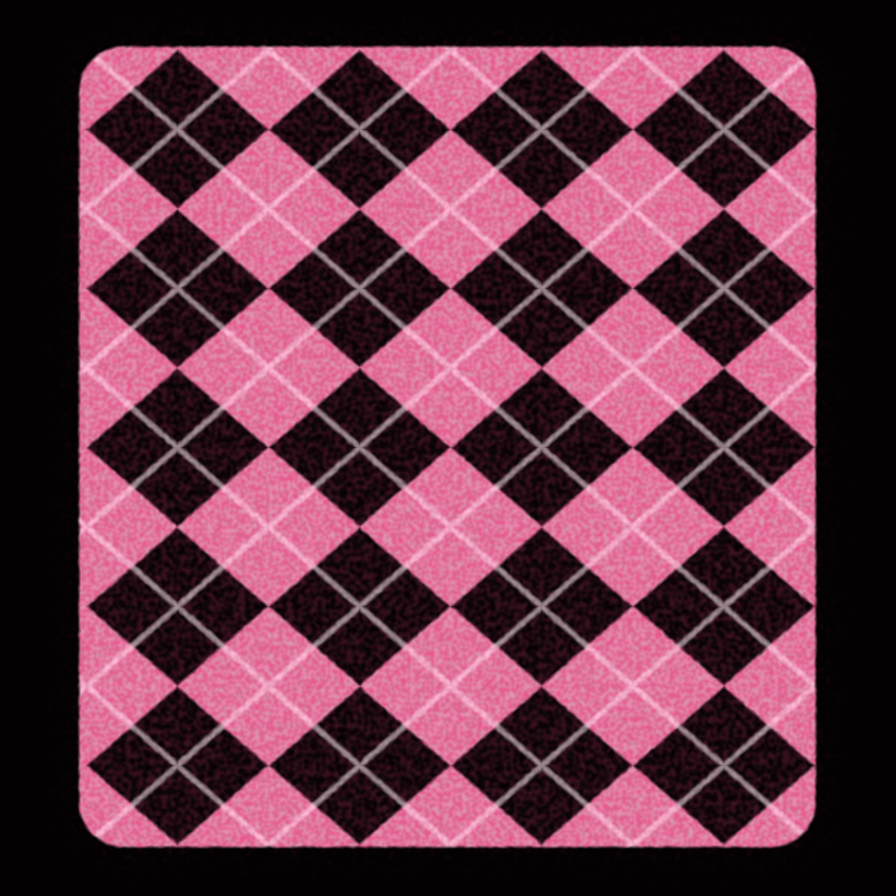
Give the GLSL for this pattern, as a WebGL 1 fragment shader.

```glsl
precision highp float;

uniform vec2 u_resolution;

const vec2 GRID_COUNT = vec2(4.0, 5.0);
const vec2 GRID_ORIGIN = vec2(0.0964, 0.0568);
const vec2 CELL_SIZE = vec2(0.2033, 0.1775);
const vec2 PANEL_CENTER = vec2(0.4993, 0.5013);
const vec2 PANEL_HALF = vec2(0.411, 0.4466);
const float CORNER_RADIUS = 0.05;
const float LINE_HALF_WIDTH = 0.0032;

const vec3 BACKDROP = vec3(0.010, 0.004, 0.006);
const vec3 PINK_DEEP = vec3(0.88, 0.39, 0.57);
const vec3 PINK_PALE = vec3(0.89, 0.55, 0.68);
const vec3 DARK_LOW = vec3(0.045, 0.015, 0.025);
const vec3 DARK_HIGH = vec3(0.21, 0.06, 0.115);
const vec3 LINE_ON_DARK = vec3(0.66, 0.58, 0.61);
const vec3 LINE_ON_PINK = vec3(0.96, 0.69, 0.80);

vec2 randomGradient(vec2 cell) {
    vec3 h = fract(cell.xyx * vec3(0.1031, 0.1030, 0.0973));
    h += dot(h, h.yzx + 33.33);
    float angle = 6.2832 * fract((h.x + h.y) * h.z);
    return vec2(cos(angle), sin(angle));
}

float gradientNoise(vec2 p) {
    vec2 i = floor(p);
    vec2 f = p - i;
    vec2 w = f * f * f * (f * (f * 6.0 - 15.0) + 10.0);
    vec2 e = vec2(1.0, 0.0);
    float a = dot(randomGradient(i), f);
    float b = dot(randomGradient(i + e), f - e);
    float c = dot(randomGradient(i + e.yx), f - e.yx);
    float d = dot(randomGradient(i + e.xx), f - e.xx);
    return mix(mix(a, b, w.x), mix(c, d, w.x), w.y);
}

// Fine speckle with a little coarser mottling
float grain(vec2 p, float frequency) {
    return gradientNoise(p * frequency) + 0.5 * gradientNoise(p * frequency * 0.47 + 19.7);
}

float roundedBoxDistance(vec2 p, vec2 halfSize, float radius) {
    vec2 q = abs(p) - halfSize + radius;
    return length(max(q, 0.0)) + min(max(q.x, q.y), 0.0) - radius;
}

// Nearest diamond of a finite grid, p in cells
float diamondDistance(vec2 p, vec2 count, vec2 size) {
    vec2 cell = clamp(floor(p), vec2(0.0), count - 1.0);
    vec2 offset = abs(p - cell - 0.5);
    return (offset.x + offset.y - 0.5) / length(1.0 / size);
}

// Nearest diagonal through the cell centres, p in cells
float diagonalDistance(vec2 p, vec2 size) {
    vec2 diagonals = vec2(p.x + p.y, p.x - p.y);
    vec2 nearest = abs(fract(diagonals + 0.5) - 0.5);
    return min(nearest.x, nearest.y) / length(1.0 / size);
}

float coverage(float dist, float softness) {
    return 1.0 - smoothstep(-softness, softness, dist);
}

void main() {
    float side = min(u_resolution.x, u_resolution.y);
    vec2 uv = (gl_FragCoord.xy - 0.5 * u_resolution) / side + 0.5;
    float softness = max(0.0026, 0.75 / side);

    // Slightly ragged edges
    vec2 wobble = vec2(gradientNoise(uv * 130.0), gradientNoise(uv * 130.0 + 41.3));
    vec2 p = uv + 0.0012 * wobble;
    vec2 gridPos = (p - GRID_ORIGIN) / CELL_SIZE;

    // Speckled fills
    float speckle = grain(uv, 190.0);
    float tint = grain(uv + 3.7, 150.0);
    vec3 pink = mix(PINK_DEEP, PINK_PALE, clamp(0.42 + 1.1 * speckle, 0.0, 1.0));
    pink += tint * vec3(0.05, -0.07, -0.02);
    vec3 dark = mix(DARK_LOW, DARK_HIGH, clamp(0.4 + 1.2 * tint, 0.0, 1.0));
    dark += 0.03 * speckle;

    // Diamonds and crossing lines
    float diamond = coverage(diamondDistance(gridPos, GRID_COUNT, CELL_SIZE) + 0.0006, softness);
    float line = coverage(diagonalDistance(gridPos, CELL_SIZE) - LINE_HALF_WIDTH, softness);
    vec3 lineColor = mix(LINE_ON_PINK, LINE_ON_DARK, diamond) + 0.10 * speckle;
    vec3 color = mix(pink, dark, diamond);
    color = mix(color, lineColor, 0.88 * line);

    // Rounded panel and the faint stray speckle around it
    float panelDist = roundedBoxDistance(p - PANEL_CENTER, PANEL_HALF, CORNER_RADIUS);
    float halo = exp(-max(panelDist, 0.0) * 45.0);
    vec3 backdrop = BACKDROP + halo * max(tint, 0.0) * vec3(0.12, 0.02, 0.05);
    color = mix(backdrop, color, coverage(panelDist, softness));

    gl_FragColor = vec4(clamp(color, 0.0, 1.0), 1.0);
}
```
